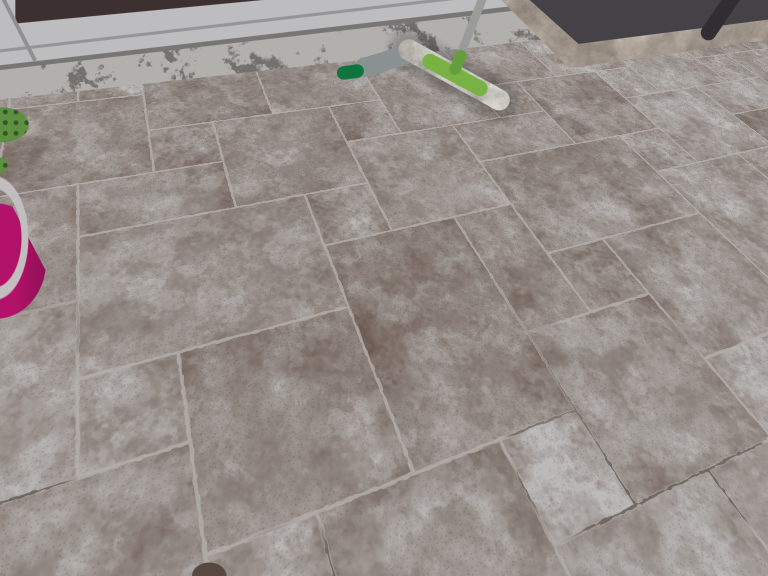
This texture is drawn by a WebGL 1 fragment shader. Its source:

```glsl
precision highp float;
// Worn travertine paving in perspective, with a door sill, mop, bottle and bucket at its edges.
uniform vec2 u_resolution;

vec2 slabId, slabSize;
float jointDist;
float pixel;

float hash(vec2 p) {
  return fract(sin(dot(p, vec2(127.1, 311.7))) * 43758.5);
}

// Cellular noise: x = softly blended cell value, y = distance to the nearest seed
vec2 cells(vec2 p) {
  vec2 base = floor(p), f = p - base;
  float sum = 0.0, weight = 0.0, nearest = 9.0;
  for (int j = -1; j <= 1; j++) {
    for (int i = -1; i <= 1; i++) {
      vec2 o = vec2(float(i), float(j));
      float h = hash(base + o);
      vec2 r = o + 0.1 + 0.8 * vec2(h, fract(h * 57.3)) - f;
      float d = dot(r, r), e = exp(-7.0 * d);
      sum += e * fract(h * 91.7);
      weight += e;
      nearest = min(nearest, d);
    }
  }
  return vec2(sum / weight, sqrt(nearest));
}

float clouds(vec2 p) {
  float value = 0.0, amp = 0.37;
  for (int i = 0; i < 5; i++) {
    value += amp * cells(p).x;
    p = mat2(1.6, 1.2, -1.2, 1.6) * p + 3.7;
    amp *= 0.7;
  }
  return value / 1.026;
}

// One slab of the six by six module, wrapping around its borders
void slab(vec2 g, vec2 corner, vec2 size) {
  vec2 d = mod(g - corner, 6.0);
  if (d.x < size.x && d.y < size.y) {
    slabId = floor(g - d + 0.5);
    slabSize = size;
    vec2 e = min(d, size - d);
    jointDist = min(e.x, e.y);
  }
}

void layModule(vec2 g) {
  slab(g, vec2(0, 0), vec2(3, 2));
  slab(g, vec2(3, 1), vec2(2, 3));
  slab(g, vec2(1, 2), vec2(2));
  slab(g, vec2(5, 3), vec2(2));
  slab(g, vec2(2, 4), vec2(2));
  slab(g, vec2(4, 5), vec2(2));
  slab(g, vec2(5, 1), vec2(1, 2));
  slab(g, vec2(0, 5), vec2(2, 1));
  slab(g, vec2(3, 0), vec2(1));
  slab(g, vec2(0, 2), vec2(1));
  slab(g, vec2(4, 4), vec2(1));
  slab(g, vec2(1, 4), vec2(1));
}

float capsule(vec2 p, vec2 a, vec2 b, float r) {
  vec2 ab = b - a;
  return length(p - a - ab * clamp(dot(p - a, ab) / dot(ab, ab), 0.0, 1.0)) - r;
}

float ellipse(vec2 p, vec2 r) {
  return (length(p / r) - 1.0) * min(r.x, r.y);
}

void paint(inout vec3 col, vec3 c, float d) {
  col = mix(col, c, 1.0 - smoothstep(-pixel, pixel, d));
}

vec3 paving(vec2 p) {
  // Undo the perspective: screen position to slab grid
  vec2 across = vec2(0.471, -0.024) - 0.049 * p;
  vec2 down = vec2(-0.039, 0.185) + 0.094 * p;
  vec2 d = p - vec2(0.406, 1.234);
  vec2 g = vec2(d.x * down.y - d.y * down.x, across.x * d.y - across.y * d.x)
         / (across.x * down.y - across.y * down.x);
  layModule(g);

  // Stone: cloudy tone, pale scuffs, speckles and pits
  vec2 q = g + slabId * 7.3;
  float cloud = clouds(q * 1.7), scuff = clouds(q * 2.6 + 40.0);
  vec2 grain = cells(q * 19.0);
  float small = 1.0 - step(1.5, slabSize.x * slabSize.y);
  vec2 warm = (p - vec2(1.65, 1.5)) * vec2(0.75, 1.0);
  float tone = 0.6 + 0.26 * (hash(slabId + 2.0) - 0.5) + 1.1 * (cloud - 0.5) + 0.07 * small;
  tone -= 0.24 * exp(-dot(warm, warm)) - 0.05 * smoothstep(1.8, 3.0, p.y);
  tone += 0.2 * smoothstep(0.5, 0.64, scuff) + (0.16 + 0.12 * small) * (grain.x - 0.5);
  tone -= 0.2 * (1.0 - smoothstep(0.08, 0.24, grain.y)) * step(0.5, cloud);
  tone -= 0.07 * (1.0 - smoothstep(0.0, 0.3, jointDist));
  float stain = ellipse(p - vec2(1.88, 2.3) - 0.1 * (cloud - 0.5), vec2(0.09, 0.22));
  tone += 0.2 * (1.0 - smoothstep(-0.03, 0.03, stain));
  vec3 col = mix(vec3(0.46, 0.4, 0.37), vec3(0.69, 0.675, 0.665), clamp(tone, -0.15, 1.2));

  // Joints: pale grout with a thin dark crack here and there
  float edge = jointDist + 0.02 * (grain.x - 0.5), soft = 2.2 * pixel;
  float wear = cells(g * 0.9 + 5.0).x;
  col = mix(col, vec3(0.71, 0.69, 0.675), 0.8 * (1.0 - smoothstep(0.018 - soft, 0.018 + soft, edge)));
  float crack = smoothstep(0.5, 0.75, wear) * smoothstep(1.2, 2.6, p.y);
  return mix(col, vec3(0.33, 0.29, 0.27), 0.7 * crack * (1.0 - smoothstep(0.004, 0.012 + soft, edge)));
}

void main() {
  // Four units wide, y pointing down from the top edge
  vec2 p = vec2(gl_FragCoord.x, u_resolution.y - gl_FragCoord.y) / u_resolution * vec2(4.0, 3.0);
  pixel = 3.0 / u_resolution.x;
  vec3 col = paving(p);
  float rough = clouds(p * 6.0);

  // Plaster strip, door frame and dark glass
  float sill = p.y - 0.365 + 0.1155 * p.x;
  paint(col, vec3(0.7, 0.69, 0.68) - 0.25 * smoothstep(0.58, 0.72, rough), p.y - 0.52 + 0.111 * p.x);
  paint(col, vec3(0.47, 0.46, 0.46), sill);
  paint(col, vec3(0.74, 0.74, 0.75), sill + 0.025);
  paint(col, vec3(0.58, 0.58, 0.6), abs(sill + 0.1) - 0.008);
  paint(col, vec3(0.24, 0.19, 0.19), max(p.y - 0.13 + 0.095 * p.x, 0.08 - p.x));
  paint(col, vec3(0.56), capsule(p, vec2(0.02, 0.0), vec2(0.18, 0.31), 0.01));

  // Stone skirting, dark wall and pipe
  float corner = p.x - 2.97;
  paint(col, vec3(0.65, 0.61, 0.57) + 0.3 * (rough - 0.5), max(p.y - 0.354 + 0.142 * corner, p.y - 0.36 - corner));
  paint(col, vec3(0.27, 0.26, 0.28), max(p.y - 0.234 + 0.128 * corner, p.y - 0.19 - 0.9 * corner));
  paint(col, vec3(0.19, 0.18, 0.2), capsule(p, vec2(3.84, -0.05), vec2(3.69, 0.17), 0.04));

  // Bottle and mop with a soft shadow
  float cloth = capsule(p, vec2(2.13, 0.26), vec2(2.6, 0.52), 0.055);
  col *= 1.0 - 0.2 * (1.0 - smoothstep(0.0, 0.09, cloth));
  paint(col, vec3(0.54, 0.57, 0.57), capsule(p, vec2(1.9, 0.35), vec2(2.1, 0.29), 0.05));
  paint(col, vec3(0.06, 0.46, 0.25), capsule(p, vec2(1.79, 0.38), vec2(1.86, 0.37), 0.035));
  paint(col, vec3(0.72, 0.71, 0.68) + 0.4 * (rough - 0.5), cloth);
  paint(col, vec3(0.47, 0.7, 0.27), capsule(p, vec2(2.24, 0.32), vec2(2.5, 0.46), 0.04));
  paint(col, vec3(0.6, 0.61, 0.6), capsule(p, vec2(2.53, -0.05), vec2(2.4, 0.28), 0.022));
  paint(col, vec3(0.4, 0.62, 0.24), capsule(p, vec2(2.4, 0.29), vec2(2.37, 0.36), 0.03));

  // Clogs, bucket with handle, and a shoe tip
  float holes = length(fract(p * 18.0) - 0.5);
  paint(col, vec3(0.36, 0.56, 0.25) * mix(0.6, 1.0, smoothstep(0.15, 0.3, holes)),
        min(ellipse(p - vec2(0.01, 0.65), vec2(0.14, 0.09)), length(p - vec2(0.0, 0.86)) - 0.04));
  float bucket = max(ellipse(p - vec2(-0.02, 1.36), vec2(0.26, 0.3)), p.x - 0.02 - 0.52 * (p.y - 0.99));
  paint(col, vec3(0.7, 0.07, 0.41) * (1.0 - 1.2 * max(p.x - 0.08, 0.0)), bucket);
  paint(col, vec3(0.76, 0.74, 0.75), abs(ellipse(p - vec2(-0.03, 1.24), vec2(0.16, 0.29))) - 0.018);
  paint(col, vec3(0.35, 0.28, 0.26), ellipse(p - vec2(1.09, 3.0), vec2(0.09, 0.07)));

  gl_FragColor = vec4(col, 1.0);
}
```
